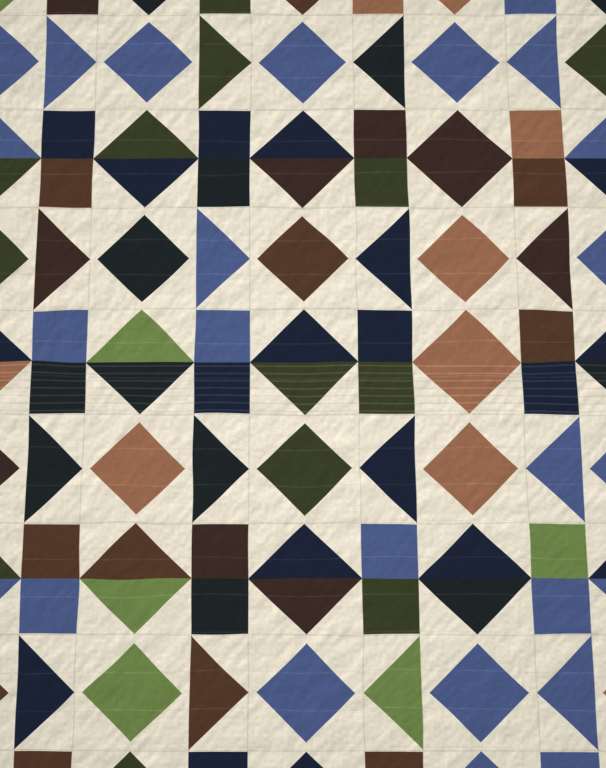
Reproduce this pattern procedurally as a WebGL 2 fragment shader.

```glsl
#version 300 es
precision highp float;
// Patchwork quilt: rows of diamonds with triangles, alternating with split diamonds and blocks.

#define COLUMN_WIDTH 0.198   // repeat width at the top edge
#define COLUMN_GROWTH 0.031  // widening towards the bottom
#define ROW_START 0.0807     // depth of the first row centre
#define ROW_HEIGHT 0.1234
#define ROW_GROWTH 0.00224
#define SMALL_DIAMOND 0.86
#define DENSE_ROW 3.0        // row whose lower half is closely stitched
#define STITCH_WIDTH 0.0007
#define PUCKER 0.16
#define SEED 4.7

uniform vec2 u_resolution;
out vec4 fragColor;

const vec3 CREAM = vec3(0.895, 0.865, 0.79);
const vec3 NAVY = vec3(0.11, 0.14, 0.21);
const vec3 CHARCOAL = vec3(0.12, 0.145, 0.15);
const vec3 BROWN = vec3(0.23, 0.165, 0.145);
const vec3 UMBER = vec3(0.32, 0.22, 0.16);
const vec3 FOREST = vec3(0.22, 0.24, 0.15);
const vec3 BLUE = vec3(0.29, 0.35, 0.52);
const vec3 GREEN = vec3(0.42, 0.51, 0.28);
const vec3 RUST = vec3(0.58, 0.40, 0.30);

float hash(vec2 p) {
    return fract(sin(dot(p, vec2(127.1, 311.7))) * 43758.5453);
}

float noise(vec2 p) {
    vec2 i = floor(p), f = fract(p);
    f = f * f * (3.0 - 2.0 * f);
    return mix(mix(hash(i), hash(i + vec2(1, 0)), f.x),
               mix(hash(i + vec2(0, 1)), hash(i + vec2(1, 1)), f.x), f.y);
}

float cloth(vec2 p) {
    return 0.5 * noise(p * vec2(38, 55)) + 0.3 * noise(p * vec2(95, 80) + p.yx * 40.0)
         + 0.2 * noise(p * 210.0);
}

// Dark fabrics come first, so a bias above 1 favours them.
vec3 fabric(vec2 id, float bias) {
    vec3 swatches[10] = vec3[10](NAVY, CHARCOAL, NAVY, BROWN, UMBER,
                                 FOREST, BLUE, BLUE, GREEN, RUST);
    float pick = pow(hash(id + SEED), bias);
    return swatches[int(min(pick * 10.0, 9.0))];
}

float diamond(vec2 p, vec2 h) {
    return (abs(p.x) * h.y + abs(p.y) * h.x - h.x * h.y) / length(h);
}

float box(vec2 p, vec2 h) {
    vec2 d = abs(p) - h;
    return max(d.x, d.y);
}

// Triangle with its base at -h.x and its tip at +h.x.
float triangle(vec2 p, vec2 h) {
    float side = (abs(p.y) * 2.0 * h.x - h.y * (h.x - p.x)) / length(vec2(2.0 * h.x, h.y));
    return max(side, -h.x - p.x);
}

float stitch(float k, float frequency, float pitch, float width) {
    float d = abs(fract(k * frequency) - 0.5) * pitch / frequency;
    return 1.0 - smoothstep(0.0, width, d);
}

void main() {
    float px = 1.0 / u_resolution.y;
    vec2 pos = vec2(gl_FragCoord.x - 0.5 * u_resolution.x, u_resolution.y - gl_FragCoord.y) * px;

    // Slight hand-made wobble, then the tilted grid
    vec2 q = pos + 0.003 * (vec2(noise(pos * 17.0), noise(pos * 17.0 + 31.0)) - 0.5);
    float period = COLUMN_WIDTH + COLUMN_GROWTH * q.y;
    float pitch = sqrt(ROW_HEIGHT * ROW_HEIGHT + 4.0 * ROW_GROWTH * (q.y - ROW_START));
    float k = (pitch - ROW_HEIGHT) / (2.0 * ROW_GROWTH);
    float u = (q.x + 0.002 - 0.0065 * q.y) / period;
    float row = round(k), column = round(u), gap = floor(u);
    bool splitRow = mod(row, 2.0) > 0.5;

    vec2 inDiamond = vec2((u - column) * period, (k - row) * pitch);
    vec2 inGap = vec2((u - gap - 0.5) * period, inDiamond.y);
    vec2 diamondSize = vec2(period / 3.0, pitch * 0.495);
    vec2 gapSize = vec2(period / 6.0, pitch * 0.49);
    float aa = 0.9 * px;
    float lower = smoothstep(-aa, aa, inDiamond.y);

    // Patches
    vec2 diamondId = vec2(2.0 * column, 2.0 * row);
    vec2 gapId = vec2(2.0 * gap + 1.0, 2.0 * row);
    vec2 below = vec2(0, 1);
    vec3 diamondColor, gapColor;
    float diamondDist, gapDist;
    if (splitRow) {
        diamondDist = diamond(inDiamond, diamondSize);
        gapDist = box(inGap, gapSize);
        diamondColor = mix(fabric(diamondId, 1.3), fabric(diamondId + below, 1.3), lower);
        gapColor = mix(fabric(gapId, 1.2), fabric(gapId + below, 1.2), lower);
    } else {
        float facing = gap < 0.0 ? 1.0 : -1.0;
        diamondDist = diamond(inDiamond, diamondSize * SMALL_DIAMOND);
        gapDist = triangle(vec2(inGap.x * facing, inGap.y), gapSize);
        diamondColor = fabric(diamondId, 0.6);
        gapColor = fabric(gapId, 1.2);
    }
    float diamondMask = 1.0 - smoothstep(-aa, aa, diamondDist);
    float gapMask = 1.0 - smoothstep(-aa, aa, gapDist);
    float patchMask = max(diamondMask, gapMask);
    vec3 color = mix(mix(CREAM, diamondColor, diamondMask), gapColor, gapMask);

    // Seams in the plain cloth
    float seam = min(abs(abs(inDiamond.x) - period / 3.0), abs(abs(inDiamond.y) - 0.5 * pitch));
    color *= 1.0 - 0.07 * (1.0 - patchMask) * (1.0 - smoothstep(0.0, 0.002, seam));

    // Quilting thread: pale on patches, shaded on the cream
    float width = STITCH_WIDTH + px;
    float wave = k + 0.04 * noise(pos * vec2(9, 4));
    float dashes = 0.4 + 0.6 * noise(pos * vec2(120, 30));
    float thread = 0.45 * stitch(wave, 3.0, pitch, width) * dashes;
    float dense = step(DENSE_ROW, k) * step(k, DENSE_ROW + 0.5);
    thread = max(thread, 0.65 * dense * stitch(k, 14.0, pitch, width));
    color += thread * mix(vec3(-0.07), vec3(0.13, 0.12, 0.11), patchMask);

    // Puckers, weave and uneven light
    float relief = cloth(pos) - cloth(pos + vec2(0.003, 0.004));
    color *= 1.0 + PUCKER * relief * mix(1.7, 1.2, patchMask);
    color *= 0.985 + 0.03 * hash(floor(pos * 512.0));
    vec2 fromLight = pos - vec2(0.0, 0.48);
    color *= 1.03 - 0.22 * dot(fromLight, fromLight);
    fragColor = vec4(clamp(color, 0.0, 1.0), 1.0);
}
```
